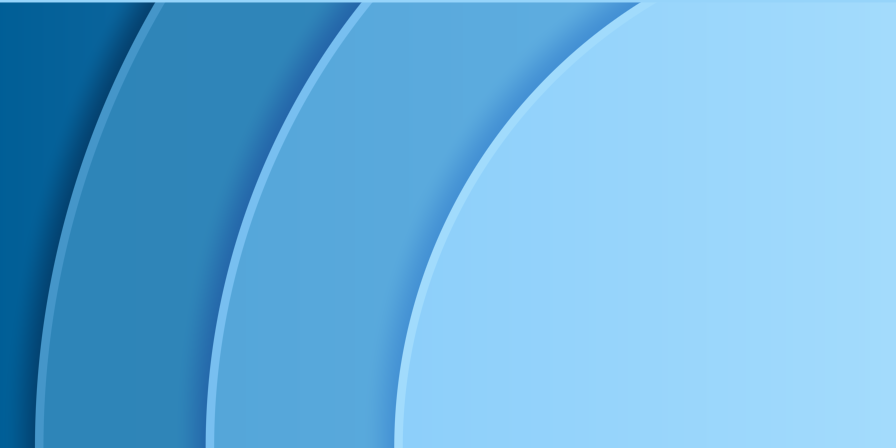
Reproduce this background procedurally as a WebGL 1 fragment shader.

```glsl
precision highp float;

uniform vec2 u_resolution;

#define CENTER vec2(2.055, 0.0)
#define OUTER_RADIUS 1.977
#define MIDDLE_RADIUS 1.596
#define INNER_RADIUS 1.175
#define RIM_WIDTH 0.019
#define SHADOW_OFFSET vec2(-0.006, 0.022)
#define SHADOW_REACH 0.065
#define SHADOW_STRENGTH 0.85
#define TOP_LINE 0.0055

// Antialiased coverage of the region where the distance is negative
float coverage(float dist) {
    float halfPixel = 0.75 / u_resolution.y;
    return 1.0 - smoothstep(-halfPixel, halfPixel, dist);
}

// Disc with a soft shadow, a bright rim and a horizontal gradient fill
vec3 addDisc(vec3 below, vec2 p, float radius, vec3 shadow, vec3 rim,
             vec3 fillLeft, vec3 fillRight) {
    float shadowDist = length(p - CENTER - SHADOW_OFFSET) - radius;
    float shade = 1.0 - smoothstep(-0.03, SHADOW_REACH, shadowDist);
    vec3 color = mix(below, shadow, SHADOW_STRENGTH * shade);

    float dist = length(p - CENTER) - radius;
    float left = CENTER.x - radius;
    float across = clamp((p.x - left) / (2.0 - left), 0.0, 1.0);
    vec3 fill = mix(fillLeft, fillRight, across);
    color = mix(color, rim, coverage(dist));
    return mix(color, fill, coverage(dist + RIM_WIDTH));
}

void main() {
    vec2 p = gl_FragCoord.xy / u_resolution.y;

    // Deep blue backdrop
    vec3 color = mix(vec3(0.0, 0.37, 0.59), vec3(0.05, 0.40, 0.62),
                     clamp(p.x / 0.35, 0.0, 1.0));

    // Concentric discs, from the largest to the smallest
    color = addDisc(color, p, OUTER_RADIUS,
                    vec3(0.01, 0.22, 0.39), vec3(0.27, 0.59, 0.79),
                    vec3(0.18, 0.52, 0.72), vec3(0.20, 0.53, 0.74));
    color = addDisc(color, p, MIDDLE_RADIUS,
                    vec3(0.13, 0.37, 0.65), vec3(0.47, 0.75, 0.94),
                    vec3(0.33, 0.65, 0.85), vec3(0.40, 0.70, 0.90));
    color = addDisc(color, p, INNER_RADIUS,
                    vec3(0.24, 0.54, 0.82), vec3(0.63, 0.86, 0.99),
                    vec3(0.55, 0.81, 0.98), vec3(0.64, 0.86, 0.99));

    // Pale line along the top edge
    color = mix(color, vec3(0.59, 0.83, 0.98), coverage(1.0 - TOP_LINE - p.y));

    gl_FragColor = vec4(color, 1.0);
}
```
